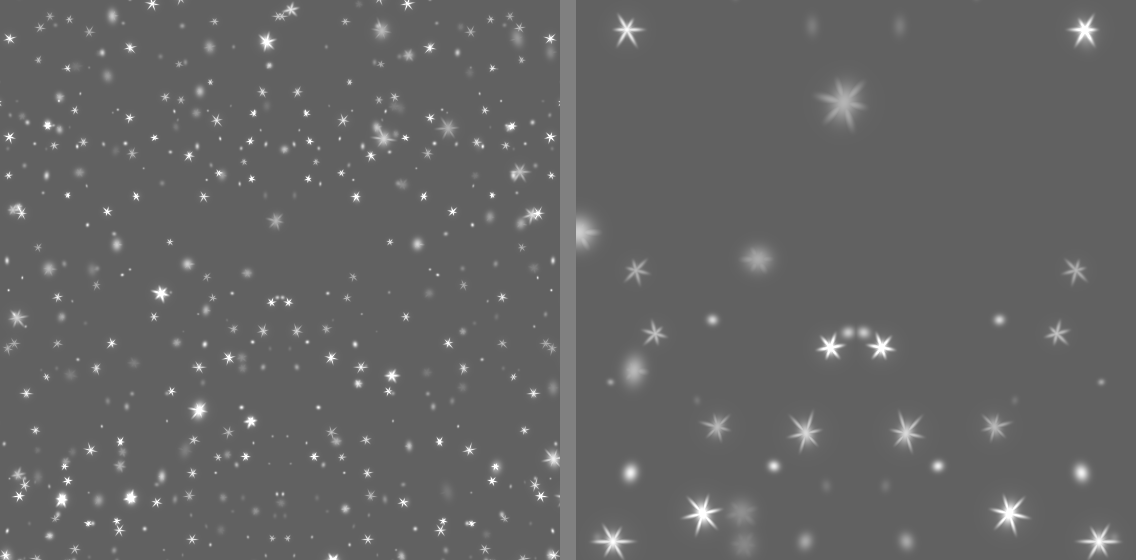
Left, the full canvas; right, a detail of the centre.
Give the GLSL for this background, as a Shadertoy shader.

```glsl
// Grey night backdrop strewn with mirrored six-armed twinkles, specks and soft glowing stars.

struct Layer {
    float cell;      // grid spacing
    float density;   // mean share of cells that hold a star
    vec2 radius;     // smallest and largest reach
    float armWidth;  // half width of an arm, 0 for none
    float core;      // core size relative to the reach
    vec2 light;      // faintest and brightest strength
    float bias;      // above 1 favours small, faint stars
    float seed;
};

const float BACKGROUND = 0.38;
const float HALO = 0.10;          // strength of the faint glow around a star
const float TILT = 0.30;          // largest turn of a star, in radians
const float MIRROR_AXIS = 0.5;
const float CLUSTER_SIZE = 0.16;  // extent of crowded and empty patches
const vec2 CROWDING = vec2(0.45, 1.55);
const Layer SPECKS   = Layer(0.047, 0.54, vec2(0.0020, 0.0052), 0.0,    0.85, vec2(0.14, 0.95), 1.4, 3.0);
const Layer TWINKLES = Layer(0.064, 0.58, vec2(0.0095, 0.0175), 0.0014, 0.23, vec2(0.45, 1.35), 1.1, 17.0);
const Layer SMUDGES  = Layer(0.088, 0.55, vec2(0.0095, 0.0185), 0.0034, 0.50, vec2(0.12, 0.75), 1.5, 41.0);
const Layer FLARES   = Layer(0.125, 0.42, vec2(0.0170, 0.0310), 0.0031, 0.33, vec2(0.45, 1.70), 1.3, 67.0);

float hash(vec2 p) {
    return fract(sin(dot(p, vec2(127.1, 311.7))) * 43758.5453);
}

// Six tapering arms, uneven in length
float starArms(vec2 p, float reach, float width, float seed) {
    const float SECTOR = 1.0471976;
    float angle = atan(p.y, p.x + 1e-6);
    float arm = floor(angle / SECTOR + 0.5);
    float offAxis = angle - arm * SECTOR;
    float along = length(p) * cos(offAxis);
    float across = length(p) * sin(offAxis);
    float armId = mod(arm + 6.0, 6.0);
    float armReach = reach * mix(0.62, 1.0, hash(vec2(armId, seed)));
    float fade = 1.0 - smoothstep(0.3, 1.0, along / armReach);
    float taper = width * mix(1.0, 0.65, clamp(along / armReach, 0.0, 1.0));
    return fade * exp(-across * across / (taper * taper));
}

float star(vec2 p, Layer layer, vec2 id) {
    float size = pow(hash(id + 5.3), layer.bias);
    float reach = mix(layer.radius.x, layer.radius.y, size);
    float light = mix(layer.light.x, layer.light.y, pow(hash(id + 9.1), layer.bias));
    float tilt = (hash(id + 2.7) * 2.0 - 1.0) * TILT;
    float c = cos(tilt), s = sin(tilt);
    p = mat2(c, s, -s, c) * p;

    // Slightly stretched core
    vec2 stretch = vec2(1.0, mix(0.6, 1.15, hash(id + 7.9)));
    vec2 q = p * stretch / (reach * layer.core);
    float glow = exp(-dot(q, q));

    // Arms with a faint halo
    if (layer.armWidth > 0.0) {
        float width = max(layer.armWidth, 0.55 / iResolution.y);
        glow = max(glow, 0.85 * starArms(p, reach, width, hash(id + 4.4)));
        glow += HALO * exp(-2.2 * dot(p, p) / (reach * reach));
    }
    return light * glow;
}

// Jittered grid of stars; the neighbours are searched so none is cut off
float starField(vec2 p, Layer layer, bool mirrored) {
    vec2 home = floor(p / layer.cell);
    float sum = 0.0;
    for (int y = -1; y <= 1; y++) {
        for (int x = -1; x <= 1; x++) {
            vec2 cellId = home + vec2(x, y);
            if (mirrored && cellId.x < 0.0) continue;
            vec2 id = cellId + layer.seed;
            vec2 patchId = floor(cellId * layer.cell / CLUSTER_SIZE);
            float crowding = mix(CROWDING.x, CROWDING.y, hash(patchId + 11.0));
            if (hash(id) > layer.density * crowding) continue;
            vec2 jitter = vec2(hash(id + 1.7), hash(id + 3.9));
            sum += star(p - (cellId + jitter) * layer.cell, layer, id);
        }
    }
    return sum;
}

void mainImage(out vec4 fragColor, in vec2 fragCoord) {
    vec2 uv = fragCoord / iResolution.y;
    float axis = MIRROR_AXIS * iResolution.x / iResolution.y;
    vec2 folded = vec2(abs(uv.x - axis), uv.y);

    // Sharp stars repeat on both sides, soft ones fall freely
    float light = starField(folded, SPECKS, true)
                + starField(folded, TWINKLES, true)
                + starField(uv, SMUDGES, false)
                + starField(uv, FLARES, false);

    float grey = mix(BACKGROUND, 1.0, clamp(light, 0.0, 1.0));
    fragColor = vec4(vec3(grey), 1.0);
}
```
